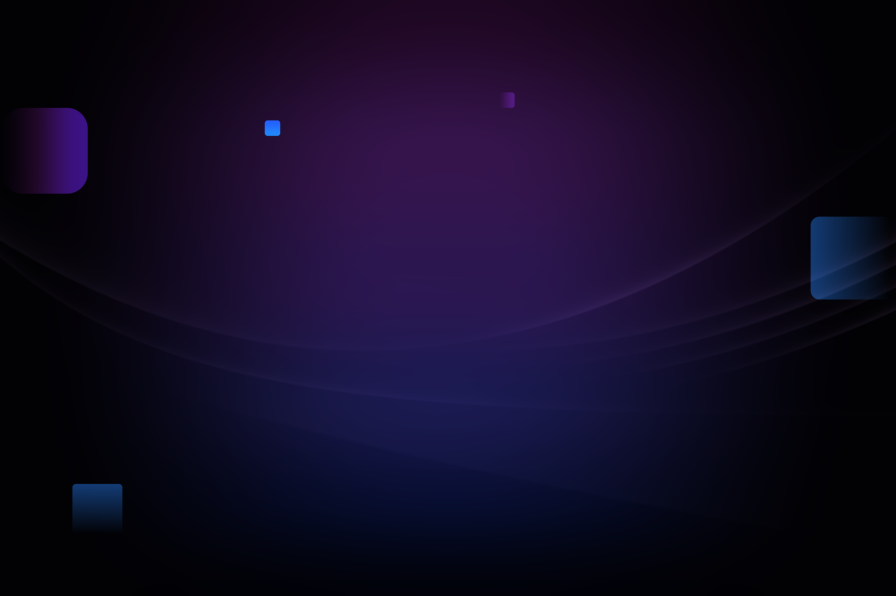
Reproduce this background procedurally as a Shadertoy shader.

```glsl
// Dark violet-to-blue glow crossed by thin silky ribbons and rounded glass tiles.

const float ASPECT = 1.506;              // layout width, with height = 1
const vec2  GLOW_CENTER = vec2(0.753, 0.55);
const float GLOW_INNER = 0.08;
const float GLOW_OUTER = 0.72;
const float GLOW_SQUASH = 0.6;           // vertical distance counts less

const vec3 NIGHT      = vec3(0.006, 0.004, 0.014);
const vec3 DEEP_BLUE  = vec3(0.004, 0.012, 0.055);
const vec3 NAVY       = vec3(0.030, 0.060, 0.215);
const vec3 INDIGO     = vec3(0.100, 0.100, 0.315);
const vec3 VIOLET     = vec3(0.170, 0.088, 0.315);
const vec3 PLUM       = vec3(0.210, 0.080, 0.300);
const vec3 DARK_PLUM  = vec3(0.145, 0.035, 0.165);
const vec3 SILK       = vec3(0.110, 0.085, 0.130);

const vec3 TILE_WINE   = vec3(0.190, 0.045, 0.230);
const vec3 TILE_PURPLE = vec3(0.235, 0.070, 0.530);
const vec3 TILE_ORCHID = vec3(0.350, 0.110, 0.540);
const vec3 TILE_STEEL  = vec3(0.075, 0.235, 0.460);
const vec3 TILE_AZURE  = vec3(0.140, 0.380, 1.000);
const vec3 TILE_SKY    = vec3(0.130, 0.530, 0.980);

const int STRANDS = 4;

// Vertical colour blend, bottom to top.
vec3 verticalRamp(float y) {
    vec3 c = mix(DEEP_BLUE, NAVY, smoothstep(0.0, 0.17, y));
    c = mix(c, INDIGO, smoothstep(0.12, 0.33, y));
    c = mix(c, VIOLET, smoothstep(0.32, 0.54, y));
    c = mix(c, PLUM, smoothstep(0.52, 0.74, y));
    return mix(c, DARK_PLUM, smoothstep(0.74, 1.0, y));
}

// Crisp lower edge at d = 0, fading upward over the given width.
float ribbon(float d, float width, float aa) {
    return smoothstep(-aa, aa, d) * exp(-max(d, 0.0) / width);
}

// Rises over a..b and falls over c..d.
float window(float x, float a, float b, float c, float d) {
    return smoothstep(a, b, x) * (1.0 - smoothstep(c, d, x));
}

// Coverage of a rounded square.
float tile(vec2 p, float halfSize, float radius, float aa) {
    vec2 q = abs(p) - halfSize + radius;
    float d = length(max(q, 0.0)) + min(max(q.x, q.y), 0.0) - radius;
    return 1.0 - smoothstep(-aa, aa, d);
}

vec3 addRibbons(vec3 color, vec2 p, float aa) {
    // Wide upper sweep, with a bright stretch on its rising side.
    float x = p.x - 0.608;
    float sweep = 0.412 + (x < 0.0 ? 0.50 : 0.46) * x * x;
    float d = p.y - sweep;
    float leftVeil = 1.0 - smoothstep(0.1, 0.75, p.x);
    float crest = window(p.x, 0.75, 1.08, 1.15, 1.5);
    color += SILK * ribbon(d, 0.035, 2.0 * aa) * 0.28 * leftVeil;
    color += SILK * ribbon(d, 0.012, 2.0 * aa) * (0.12 + 0.55 * crest);

    // Lower sweep that levels out toward the right.
    d = p.y - (0.300 + 0.269 * exp(-3.2 * p.x));
    float tail = 1.0 - smoothstep(0.5, 1.2, p.x);
    color += SILK * ribbon(d, 0.010, 2.0 * aa) * (0.06 + 0.24 * tail);

    // Faint sheet above a long falling edge.
    d = p.y - (0.42 - 0.30 * p.x + 0.05 * p.x * p.x);
    color += SILK * ribbon(d, 0.09, 3.0 * aa) * 0.13
           * window(p.x, 0.2, 0.6, 1.0, 1.45);

    // Strands fanning out at the right border.
    for (int i = 0; i < STRANDS; i++) {
        float k = float(i);
        float reach = max(p.x - 0.8, 0.0);
        float base = 0.412 - 0.031 * k;
        d = p.y - base - (0.365 - 0.014 * k) * reach * reach;
        float fade = smoothstep(0.72 + 0.12 * k, 1.5, p.x);
        float sheen = 0.85 + 0.15 * sin(9.0 * p.x + 2.1 * k);
        color += SILK * ribbon(d, 0.013 - 0.002 * k, 2.0 * aa) * fade * sheen * 0.75;
    }
    return color;
}

vec3 addTiles(vec3 color, vec2 p, float aa) {
    // Large purple tile, fading to the left.
    vec2 q = p - vec2(0.0755, 0.747);
    float t = clamp(q.x / 0.144 + 0.5, 0.0, 1.0);
    vec3 tint = mix(TILE_WINE, TILE_PURPLE, smoothstep(0.3, 1.0, t));
    color = mix(color, tint, tile(q, 0.072, 0.035, aa) * smoothstep(-0.1, 0.75, t));

    // Large steel blue tile, fading to the right.
    q = p - vec2(1.432, 0.567);
    t = clamp(0.5 - q.x / 0.130, 0.0, 1.0);
    color = mix(color, TILE_STEEL, tile(q, 0.0695, 0.015, aa) * t * 0.95);

    // Steel blue tile, fading downward.
    q = p - vec2(0.1637, 0.146);
    t = clamp(q.y / 0.084 + 0.5, 0.0, 1.0);
    color = mix(color, TILE_STEEL, tile(q, 0.042, 0.006, aa) * t);

    // Two small accents.
    q = p - vec2(0.458, 0.785);
    tint = mix(TILE_SKY, TILE_AZURE, smoothstep(-0.013, 0.013, q.y));
    color = mix(color, tint, tile(q, 0.013, 0.005, aa));
    q = p - vec2(0.852, 0.832);
    t = smoothstep(-0.016, 0.013, q.x);
    return mix(color, TILE_ORCHID, tile(q, 0.013, 0.005, aa) * t * 0.9);
}

void mainImage(out vec4 fragColor, in vec2 fragCoord) {
    vec2 p = fragCoord / iResolution.xy * vec2(ASPECT, 1.0);
    float aa = 0.8 / iResolution.y;
    float r = length((p - GLOW_CENTER) * vec2(1.0, GLOW_SQUASH));
    float glow = 1.0 - smoothstep(GLOW_INNER, GLOW_OUTER, r);
    vec3 color = mix(NIGHT, verticalRamp(p.y), glow);
    color = addTiles(color, p, aa);
    color = addRibbons(color, p, aa);
    fragColor = vec4(color, 1.0);
}
```
